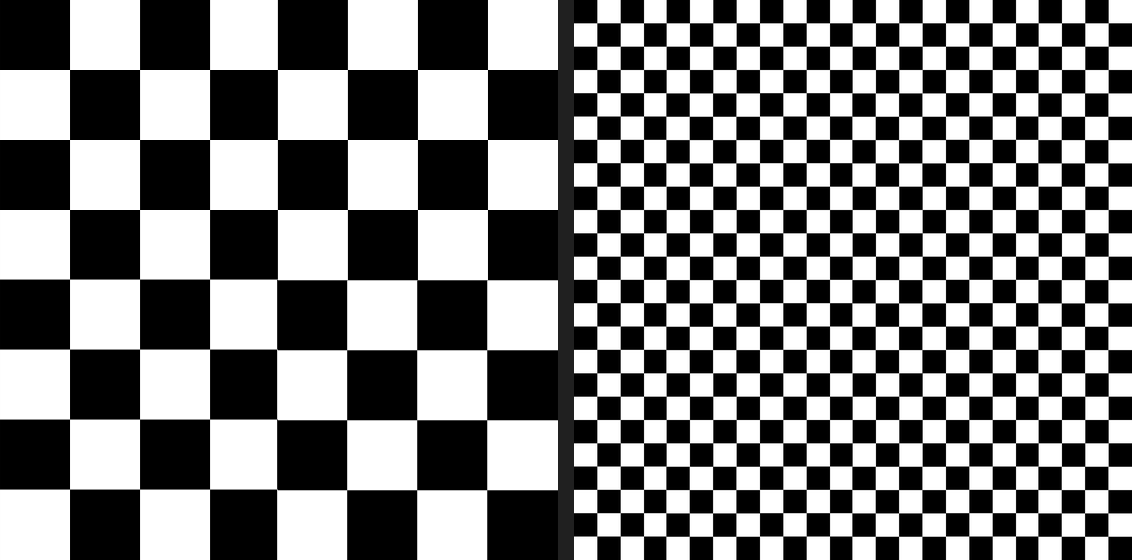
Left, the tile; right, the same tile 3 across and 3 down.
This pattern is drawn by a WebGL 2 fragment shader. Its source:

```glsl
#version 300 es
precision highp float;

#define CELLS 8.0
#define COLUMN_WIDTH 0.1255
#define NARROW_COLUMN 3.0
#define SLIP_X 0.0013
#define SLIP_LEFT 0.0008
#define SLIP_RIGHT 0.0005
#define DARK vec3(0.0)
#define LIGHT vec3(1.0)

uniform vec2 u_resolution;
out vec4 outColor;

// 1 between the two limits, 0 elsewhere
float inside(float low, float high, float v) {
    return step(low, v) * step(v, high);
}

// Square wave from -1 to 1, changing sign at whole numbers, one pixel soft
float squareWave(float t, float pixelsPerCell) {
    float parity = 1.0 - 2.0 * mod(floor(t), 2.0);
    float edge = 0.5 - abs(fract(t) - 0.5);
    return parity * clamp(2.0 * edge * pixelsPerCell, 0.0, 1.0);
}

// Columns share one width, except a narrow one that closes the row
float columnCoord(float x) {
    float start = NARROW_COLUMN * COLUMN_WIDTH;
    float width = 1.0 - (CELLS - 1.0) * COLUMN_WIDTH;
    float squeeze = 1.0 - width / COLUMN_WIDTH;
    return x / COLUMN_WIDTH + squeeze * clamp((x - start) / width, 0.0, 1.0);
}

void main() {
    vec2 uv = gl_FragCoord.xy / u_resolution;
    float halfCell = 0.5 / CELLS;

    // Small slips of the lower quadrants; they start and end inside cells
    float lowerRows = inside(halfCell, 0.5 + halfCell, uv.y);
    float rightColumns = inside(0.5 - halfCell, 1.0 - halfCell, uv.x);
    float middle = 1.0 - (CELLS - NARROW_COLUMN - 1.0) * COLUMN_WIDTH;
    float slipY = uv.x < middle ? -SLIP_LEFT : SLIP_RIGHT;
    float slipX = SLIP_X * rightColumns * step(uv.y, 0.5);

    // Checkerboard as the product of two square waves
    float column = columnCoord(uv.x + slipX);
    float row = (uv.y + slipY * lowerRows) * CELLS;
    vec2 pixelsPerCell = u_resolution / CELLS;
    float checker = squareWave(column, pixelsPerCell.x) * squareWave(row, pixelsPerCell.y);

    outColor = vec4(mix(DARK, LIGHT, 0.5 + 0.5 * checker), 1.0);
}
```
